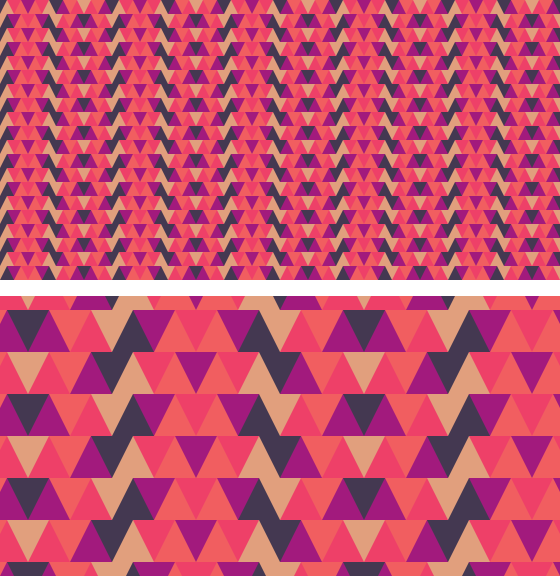
Top: the whole. Bottom: its middle third, enlarged.
A WebGL 1 fragment shader for this pattern:

```glsl
precision highp float;

uniform vec2 u_resolution;

#define REPEATS vec2(5.0, 10.0)
#define STEPS 16.0
#define CENTRE 12.0
#define SAMPLES 4
#define TAN vec3(0.882, 0.624, 0.490)
#define ROSE vec3(0.933, 0.251, 0.408)
#define CORAL vec3(0.945, 0.369, 0.376)
#define PURPLE vec3(0.635, 0.102, 0.490)
#define DARK vec3(0.267, 0.220, 0.318)

// Five-colour cycle
vec3 palette(float index) {
    if (index < 0.5) return TAN;
    if (index < 1.5) return ROSE;
    if (index < 2.5) return CORAL;
    if (index < 3.5) return PURPLE;
    return DARK;
}

// Half-width step index of the triangle holding x; height runs 0 to 1 up the row
float triangleStep(float x, float height) {
    float down = 2.0 * floor(0.5 * x + 0.5);
    float offset = x - down;
    float side = offset < 0.0 ? -1.0 : 1.0;
    return abs(offset) < height ? down : down + side;
}

vec3 pattern(vec2 uv) {
    // Two rows of triangles per repeat, counted from the top
    float x = uv.x * REPEATS.x * STEPS - CENTRE;
    float y = (1.0 - uv.y) * REPEATS.y * 2.0;
    float row = floor(y);
    float column = triangleStep(x, 1.0 - fract(y));

    // Mirror each repeat about its centre
    float halfSpan = 0.5 * STEPS;
    float ring = abs(mod(column + halfSpan, STEPS) - halfSpan);

    // Alternate rows run through the colours in opposite order
    float order = mod(row, 2.0) < 0.5 ? ring : 14.0 - ring;
    return palette(mod(order + 0.01, 5.0));
}

void main() {
    // Average a grid of samples inside each pixel for smooth edges
    vec3 total = vec3(0.0);
    float count = float(SAMPLES);
    for (int j = 0; j < SAMPLES; j++) {
        for (int i = 0; i < SAMPLES; i++) {
            vec2 jitter = (vec2(float(i), float(j)) + 0.5) / count - 0.5;
            total += pattern((gl_FragCoord.xy + jitter) / u_resolution);
        }
    }
    gl_FragColor = vec4(total / (count * count), 1.0);
}
```
